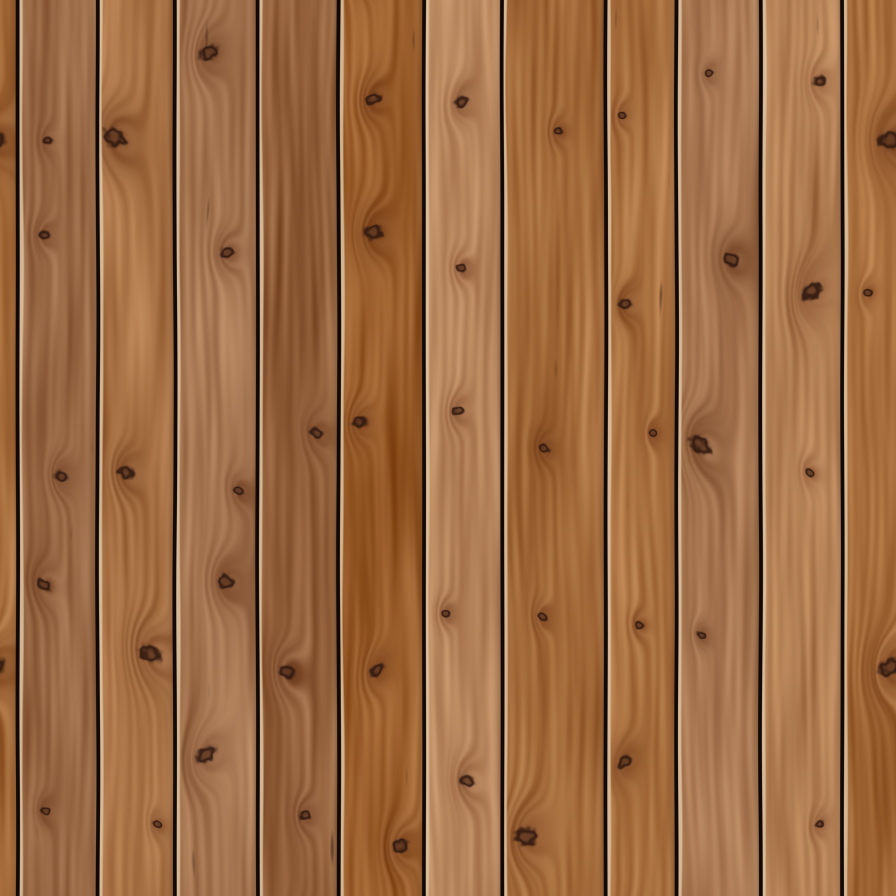
A Shadertoy shader for this texture:

```glsl
const int PLANKS = 11;
const float SEAMS[12] = float[12](0.0195, 0.109, 0.195, 0.288, 0.378, 0.473,
                                  0.561, 0.676, 0.755, 0.849, 0.940, 1.0195);
const float TONE[11] = float[11](0.40, 0.57, 0.54, 0.32, 0.30, 0.85,
                                 0.46, 0.55, 0.60, 0.80, 0.50);
const float WARMTH[11] = float[11](-0.5, 0.3, -0.5, -0.3, 1.0, -0.2,
                                   0.7, 0.7, -0.4, 0.1, 0.8);

const vec3 DARK_WOOD = vec3(0.50, 0.29, 0.14);
const vec3 LIGHT_WOOD = vec3(0.77, 0.57, 0.40);
const vec3 KNOT_WOOD = vec3(0.36, 0.21, 0.13);
const vec3 BARK = vec3(0.15, 0.07, 0.04);
const vec3 GAP = vec3(0.07, 0.03, 0.02);
const vec3 BEVEL = vec3(0.87, 0.77, 0.64);
const float KNOT_ROWS = 5.0;
const float GAP_HALF = 0.0021;

vec2 hash2(vec2 p) {
    p = vec2(dot(p, vec2(127.1, 311.7)), dot(p, vec2(269.5, 183.3)));
    return fract(sin(p) * 43758.5);
}

float gradientNoise(vec2 p) {
    vec2 i = floor(p), f = fract(p);
    vec2 s = f * f * f * (f * (f * 6.0 - 15.0) + 10.0);
    vec2 o = vec2(1.0, 0.0);
    float a = dot(hash2(i) * 2.0 - 1.0, f);
    float b = dot(hash2(i + o.xy) * 2.0 - 1.0, f - o.xy);
    float c = dot(hash2(i + o.yx) * 2.0 - 1.0, f - o.yx);
    float d = dot(hash2(i + o.xx) * 2.0 - 1.0, f - o.xx);
    return mix(mix(a, b, s.x), mix(c, d, s.x), s.y);
}

int plankAt(float x) {
    int plank = 0;
    for (int i = 1; i < PLANKS; i++) plank += int(step(SEAMS[i], x));
    return plank;
}

// x: grain displacement, y: halo stain, z: core, w: dark rim
vec4 knots(vec2 p, float left, float right, float seed) {
    vec4 sum = vec4(0.0);
    for (float k = -1.0; k <= 1.0; k++) {
        float row = floor(p.y * KNOT_ROWS) + k;
        vec2 place = hash2(vec2(seed, row));
        vec2 kind = hash2(vec2(row + 31.0, seed + 7.0));
        if (kind.y > 0.8) continue;
        float radius = mix(0.0045, 0.0115, kind.x * kind.x);
        vec2 centre = vec2(mix(left, right, mix(0.22, 0.78, place.x)),
                           (row + mix(0.2, 0.8, place.y)) / KNOT_ROWS);
        vec2 d = p - centre;
        d.y += d.x * (kind.y - 0.4);
        vec2 q = d / (radius * vec2(2.4, 3.6));
        float halo = exp(-dot(q, q));
        float core = length(d / vec2(1.15, 0.95)) / radius
                   + 0.6 * gradientNoise(p * 130.0);
        float rim = (core - 0.75) / 0.28;
        sum += vec4(4.0 * radius * halo, halo,
                    1.0 - smoothstep(0.6, 1.1, core), exp(-rim * rim));
    }
    return sum;
}

// Wood lightness variation along a bent grain coordinate
float grain(float u, float y, float seed) {
    float blotch = gradientNoise(vec2(u * 14.0 + seed, y * 3.5));
    float streak = gradientNoise(vec2(u * 55.0 + seed, y * 2.5));
    float fibre = gradientNoise(vec2(u * 130.0, y * 7.0 + seed));
    float rings = sin(u * 480.0 + 5.0 * gradientNoise(vec2(u * 20.0, y * 4.0 + seed)));
    return 0.40 * blotch + 0.38 * streak + 0.42 * fibre + 0.07 * rings;
}

void mainImage(out vec4 fragColor, in vec2 fragCoord) {
    vec2 p = fragCoord / iResolution.xy;
    float pixel = 0.75 / iResolution.y;

    // Uneven plank edges, wrapping across the canvas
    float x = fract(p.x - SEAMS[0]) + SEAMS[0];
    x += 0.0022 * gradientNoise(vec2(p.x * 8.0, p.y * 4.0));
    x = clamp(x, SEAMS[0], SEAMS[PLANKS]);
    int plank = plankAt(x);
    float left = SEAMS[plank], right = SEAMS[plank + 1];
    float seed = float(plank) * 17.0 + 3.0;

    // Grain bends around the knots
    vec4 knot = knots(vec2(x, p.y), left, right, seed);
    float bend = 0.012 * gradientNoise(vec2(x * 7.0 + seed, p.y * 3.0));
    float tone = TONE[plank] + grain(x + bend + knot.x, p.y, seed);
    vec3 color = mix(DARK_WOOD, LIGHT_WOOD, clamp(tone, -0.25, 1.15));
    color += WARMTH[plank] * vec3(0.02, -0.01, -0.05);
    color *= 1.0 - min(knot.y, 1.0) * vec3(0.16, 0.23, 0.28);

    // Short dark cracks along the fibres
    float crack = gradientNoise(vec2(x * 85.0 + seed, p.y * 11.0));
    color = mix(color, BARK, 0.6 * smoothstep(0.46, 0.64, crack));

    // Knot hearts and bark rims
    color = mix(color, KNOT_WOOD, 0.75 * min(knot.z, 1.0));
    color = mix(color, BARK, 0.75 * min(knot.w, 1.0));

    // Pale bevel on the left side, shade on the right side
    float fromLeft = x - left, fromRight = right - x;
    float bevelWidth = 0.0052 + 0.003 * gradientNoise(vec2(seed, p.y * 5.0));
    float bevel = 1.0 - smoothstep(bevelWidth - pixel, bevelWidth + 2.0 * pixel, fromLeft);
    color = mix(color, BEVEL, 0.85 * bevel);
    color *= 1.0 - 0.25 * exp(-fromRight / 0.004);

    // Gaps between planks
    float gap = 1.0 - smoothstep(GAP_HALF - pixel, GAP_HALF + pixel, min(fromLeft, fromRight));
    fragColor = vec4(mix(color, GAP, gap), 1.0);
}
```
